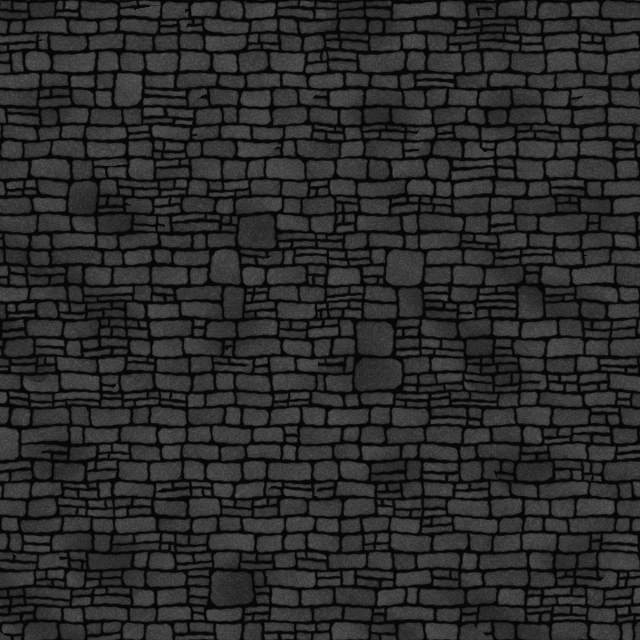
Write a WebGL 1 fragment shader that draws this texture.

```glsl
precision highp float;
// Dark dry-stone wall: uneven courses of rounded, weathered grey blocks.
uniform vec2 u_resolution;

const float ROWS = 36.0;
const float COLUMNS = 21.0;
const vec3 JOINT_COLOR = vec3(0.028);
const vec3 STONE_COLOR = vec3(0.238);

float hash(vec2 p) {
  return fract(sin(dot(p, vec2(127.1, 311.7))) * 43758.5);
}

// Distances to the nearest and second nearest cell points.
vec2 cellular(vec2 p) {
  vec2 base = floor(p);
  vec2 nearest = vec2(8.0);
  for (int j = -1; j <= 1; j++) {
    for (int i = -1; i <= 1; i++) {
      vec2 cell = base + vec2(float(i), float(j));
      vec2 point = cell + vec2(hash(cell), hash(cell + 41.3));
      float dist = length(point - p);
      nearest.y = min(nearest.y, max(nearest.x, dist));
      nearest.x = min(nearest.x, dist);
    }
  }
  return nearest;
}

// Layered sines that make the joints wander.
vec2 wander(vec2 p) {
  vec2 slow = sin(p.yx * vec2(61.0, 53.0) + 2.0 * sin(p * vec2(37.0, 29.0)));
  vec2 quick = sin(p.yx * vec2(390.0, 330.0) + 2.0 * sin(p * vec2(210.0, 270.0)));
  return 0.0018 * slow + 0.0005 * quick;
}

// A few stones span a pair of courses.
bool isTall(vec2 cell) {
  return hash(vec2(cell.x, floor(cell.y * 0.5)) + 57.0) < 0.028;
}

// Left edge of a cell; both courses beside a tall stone share it.
float seam(vec2 cell) {
  bool shared = isTall(cell) || isTall(cell - vec2(1.0, 0.0));
  float key = shared ? floor(cell.y * 0.5) + 200.0 : cell.y;
  return cell.x + 0.74 * (hash(vec2(cell.x, key)) - 0.5);
}

float course(float row) {
  return row + 0.24 * (hash(vec2(row, 9.0)) - 0.5);
}

// Keeps the part of an interval that holds pos.
void cut(float pos, float ratio, inout float lo, inout float hi, inout float id) {
  float at = mix(lo, hi, ratio);
  if (pos < at) { hi = at; id += 0.37; }
  else { lo = at; id += 0.71; }
}

// Signed distance to a box whose four corners have different radii.
float stoneDistance(vec2 local, vec2 halfSize, float id) {
  float corner = hash(vec2(id, 3.0) + step(0.0, local) * vec2(5.0, 11.0));
  float radius = min(halfSize.x, halfSize.y) * mix(0.2, 0.75, corner);
  vec2 q = abs(local) - halfSize + radius;
  return length(max(q, 0.0)) + min(max(q.x, q.y), 0.0) - radius;
}

void main() {
  vec2 uv = gl_FragCoord.xy / min(u_resolution.x, u_resolution.y);
  vec2 p = uv + wander(uv);
  vec2 grid = p * vec2(COLUMNS, ROWS);

  // Find the course, then the cell within it.
  vec2 cell = floor(grid);
  if (grid.y < course(cell.y)) cell.y -= 1.0;
  else if (grid.y >= course(cell.y + 1.0)) cell.y += 1.0;
  if (grid.x < seam(cell)) cell.x -= 1.0;
  else if (grid.x >= seam(cell + vec2(1.0, 0.0))) cell.x += 1.0;

  bool tall = isTall(cell);
  float bottom = tall ? 2.0 * floor(cell.y * 0.5) : cell.y;
  float top = bottom + (tall ? 2.0 : 1.0);
  vec2 lo = vec2(seam(cell), course(bottom)) / vec2(COLUMNS, ROWS);
  vec2 hi = vec2(seam(cell + vec2(1.0, 0.0)), course(top)) / vec2(COLUMNS, ROWS);
  float id = 97.0 * hash(vec2(cell.x, bottom) + 13.0);

  // Rubble patches: more thin stones and deeper shadow.
  float patches = sin(uv.x * 17.0 + 2.0 * sin(uv.y * 11.0)) * sin(uv.y * 23.0 + 2.0 * sin(uv.x * 9.0));
  if (!tall && hash(vec2(id, 1.0)) < 0.3 + 0.14 * patches) {
    cut(p.y, mix(0.38, 0.62, hash(vec2(id, 2.0))), lo.y, hi.y, id);
    float wide = smoothstep(0.02, 0.06, hi.x - lo.x);
    if (hash(vec2(id, 4.0)) < 0.25 + 0.35 * wide)
      cut(p.x, mix(0.3, 0.7, hash(vec2(id, 6.0))), lo.x, hi.x, id);
  }

  // Slightly skewed, inset outline.
  vec2 local = p - 0.5 * (lo + hi);
  vec2 halfSize = 0.5 * (hi - lo) - mix(0.0004, 0.0012, hash(vec2(id, 7.0)));
  float skew = 0.1 * (hash(vec2(id, 8.0)) - 0.5);
  local.y += local.x * skew;
  halfSize.y -= 0.5 * abs(skew) * halfSize.x;
  float dist = stoneDistance(local, halfSize, id);

  // Weathered face: tilt, pits, pale veins and fine grain.
  float angle = 6.283 * hash(vec2(id, 10.0));
  float tilt = dot(local, vec2(cos(angle), sin(angle)));
  vec2 veins = cellular(uv * 110.0 + 0.5 * sin(uv.yx * 260.0) + id);
  vec2 grain = cellular(uv * 270.0);
  float tone = 1.0 + 0.24 * (hash(vec2(id, 12.0)) - 0.5) + 4.0 * tilt;
  tone += 0.14 * (1.0 - smoothstep(0.0, 0.16, veins.y - veins.x));
  tone += 0.22 * (0.45 - veins.x) + 0.36 * (grain.x - 0.45);
  tone *= 1.0 - 0.22 * smoothstep(0.2, 0.9, patches);
  tone *= mix(0.86, 1.0, smoothstep(0.0, 0.007, -dist));

  float face = 1.0 - smoothstep(-0.0028, 0.0004, dist);
  gl_FragColor = vec4(mix(JOINT_COLOR, STONE_COLOR * tone, face), 1.0);
}
```
